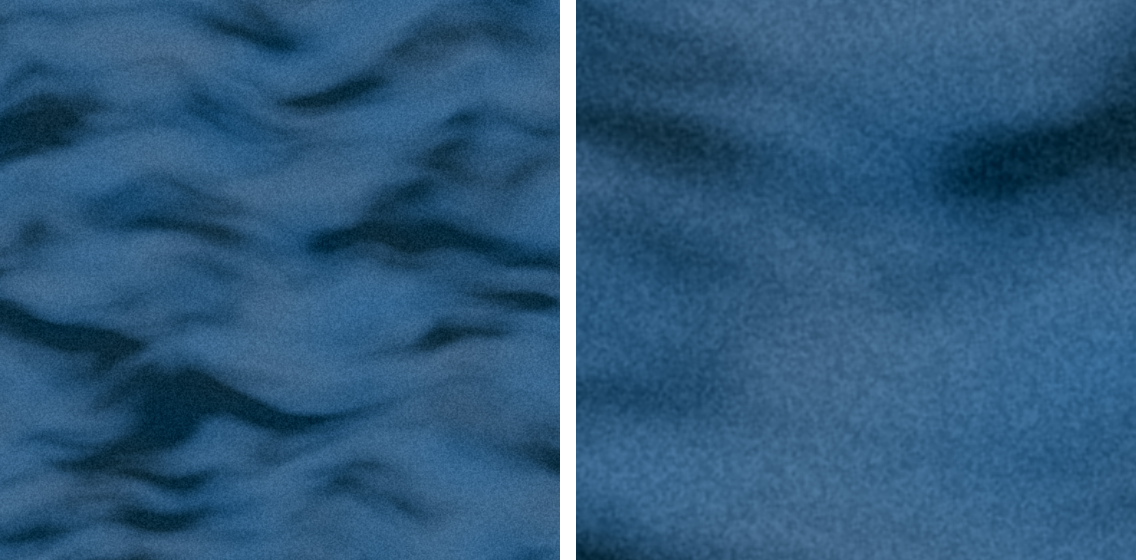
Left, the full canvas; right, a detail of the centre.
This texture is drawn by a Shadertoy shader. Its source:

```glsl
const vec3 DEEP  = vec3(0.035, 0.18, 0.265);
const vec3 MID   = vec3(0.140, 0.31, 0.450);
const vec3 SHEEN = vec3(0.250, 0.42, 0.570);
const vec3 HAZE  = vec3(0.035, 0.005, -0.015);

const vec2 SWELL_SCALE  = vec2(1.8, 4.5);
const vec2 WAVE_SCALE   = vec2(3.4, 10.0);
const vec2 CHOP_SCALE   = vec2(6.5, 19.0);
const vec2 RIPPLE_SCALE = vec2(13.0, 40.0);
const float MEAN_TONE   = 0.67;
const float TROUGH_SKEW = 0.9;
const float BEND        = 0.09;
const float GRAIN_CELLS = 390.0;
const float GRAIN       = 0.075;

// Integer hash, 0 to 1
float hash(vec2 cell) {
    uvec2 q = uvec2(ivec2(cell)) * uvec2(1597334677u, 3812015801u);
    uint n = (q.x ^ q.y) * 1597334677u;
    n = (n ^ (n >> 15)) * 2246822519u;
    n ^= n >> 13;
    return float(n >> 8) / 16777216.0;
}

float cornerSlope(vec2 cell, vec2 offset) {
    float angle = 6.2831853 * hash(cell);
    return dot(vec2(cos(angle), sin(angle)), offset);
}

// Smooth gradient noise, centred on zero
float gradientNoise(vec2 p) {
    vec2 i = floor(p), f = p - i;
    vec2 u = f * f * f * (f * (f * 6.0 - 15.0) + 10.0);
    vec2 e = vec2(1.0, 0.0);
    float low  = mix(cornerSlope(i, f), cornerSlope(i + e.xy, f - e.xy), u.x);
    float high = mix(cornerSlope(i + e.yx, f - e.yx), cornerSlope(i + 1.0, f - 1.0), u.x);
    return mix(low, high, u.y);
}

float valueNoise(vec2 p) {
    vec2 i = floor(p), f = p - i;
    vec2 e = vec2(1.0, 0.0);
    return mix(mix(hash(i), hash(i + e.xy), f.x),
               mix(hash(i + e.yx), hash(i + 1.0), f.x), f.y) - 0.5;
}

// Flat, bent waves whose troughs are deeper than their crests are high
float waterTone(vec2 uv) {
    vec2 p = uv;
    p.y += BEND * gradientNoise(uv * vec2(3.2, 3.8) + 31.7);
    p.y += 0.4 * BEND * gradientNoise(uv * vec2(7.0, 6.0) + 83.1);
    p.x += BEND * gradientNoise(uv * vec2(3.0, 7.0) + 57.3);

    float height = 0.55 * gradientNoise(p * SWELL_SCALE + 11.3)
                 + 0.95 * gradientNoise(p * WAVE_SCALE + 23.6)
                 + 0.60 * gradientNoise(p * CHOP_SCALE + 47.2)
                 + 0.22 * gradientNoise(p * RIPPLE_SCALE + 71.9);
    return MEAN_TONE + height - TROUGH_SKEW * height * height;
}

// Two turned layers of fine film grain
float filmGrain(vec2 uv) {
    mat2 turn = mat2(0.8, 0.6, -0.6, 0.8);
    return valueNoise(uv * GRAIN_CELLS + 5.4)
         + valueNoise(turn * uv * GRAIN_CELLS * 1.23 + 613.2);
}

void mainImage(out vec4 fragColor, in vec2 fragCoord) {
    vec2 uv = fragCoord / iResolution.y;
    float tone = clamp(waterTone(uv), -0.05, 1.15);

    // Water colour from trough to sheen
    vec3 color = tone < 0.5 ? mix(DEEP, MID, tone * 2.0)
                            : mix(MID, SHEEN, tone * 2.0 - 1.0);

    // Faint warm and cool patches
    color += HAZE * 2.0 * gradientNoise(uv * vec2(5.0, 9.0) + 97.4);

    color += GRAIN * filmGrain(uv) * vec3(0.9, 0.95, 1.05);
    fragColor = vec4(clamp(color, 0.0, 1.0), 1.0);
}
```
